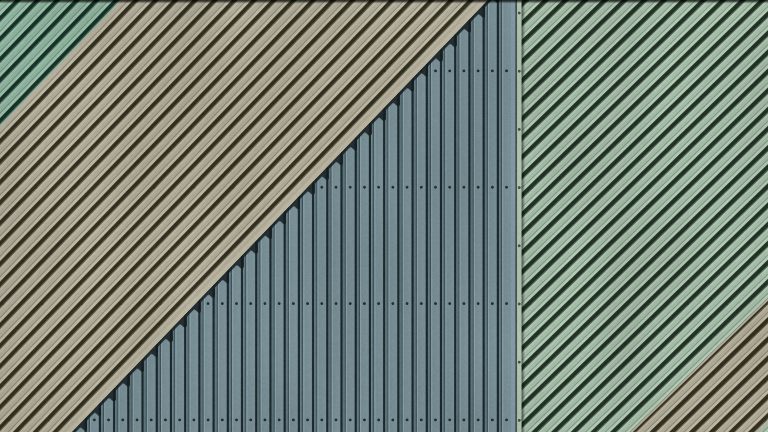
A WebGL 1 fragment shader for this texture:

```glsl
precision mediump float;
// Corrugated metal cladding: slanted tan and green sheets around a slate wedge
// of upright ribs. Each sheet is a repeated rib profile, cut by slanted edges,
// with rows of screws, cast shadows and a little weathering from hash noise.
uniform vec2 u_resolution;

float pixel; // one pixel in canvas heights

float hash(vec2 p) {
  return fract(sin(dot(p, vec2(127.1, 311.7))) * 43758.5453);
}

float noise(vec2 p) {
  vec2 i = floor(p), f = fract(p);
  f = f * f * (3.0 - 2.0 * f);
  return mix(mix(hash(i), hash(i + vec2(1.0, 0.0)), f.x),
             mix(hash(i + vec2(0.0, 1.0)), hash(i + 1.0), f.x), f.y);
}

// Smooth step at an edge, about one pixel wide
float above(float edge, float x) {
  return smoothstep(edge - 0.7 * pixel, edge + 0.7 * pixel, x);
}

float band(float from, float to, float x, float soft) {
  return smoothstep(from - soft, from + soft, x)
       * (1.0 - smoothstep(to - soft, to + soft, x));
}

// Signed height above the nearest horizontal row of screws
float rowOffset(float y) {
  return (fract((y - 0.028) / 0.2693 + 0.5) - 0.5) * 0.2693;
}

float screw(vec2 offset) {
  return 1.0 - smoothstep(0.0018, 0.0018 + 1.2 * pixel, length(offset));
}

// Slanted sheet; s runs across the ribs, slope is the run of a rib per height
vec3 slantedSheet(float s, float slope, float y, vec3 face, vec3 shade, float shadeWidth) {
  float period = 0.0456;
  float t = fract(s / period + 0.5);
  float soft = 0.8 * pixel / period;
  vec3 col = face * (0.97 + 0.06 * t);
  col = mix(col, face * 0.80, band(0.22, 0.31, t, soft));
  col = mix(col, face * 1.06, band(0.31, 0.49, t, soft));
  col = mix(col, mix(shade, face, 0.36), band(0.49, 0.60 + shadeWidth, t, soft));
  col = mix(col, shade, band(0.52, 0.52 + shadeWidth, t, soft));
  // Screws sit on every second rib
  float dy = rowOffset(y);
  float ds = (fract(s / (2.0 * period) + 0.4) - 0.5) * 2.0 * period;
  return mix(col, shade, 0.8 * screw(vec2(ds + slope * dy, dy)));
}

vec3 uprightSheet(vec2 p, float edgeDistance) {
  float period = 0.0329;
  float t = fract((p.x - 0.9752) / period + 0.5);
  float soft = 0.7 * pixel / period;
  vec3 col = mix(vec3(0.44, 0.53, 0.56), vec3(0.49, 0.57, 0.59), t);
  col = mix(col, vec3(0.36, 0.44, 0.47), band(0.0, 0.11, t, soft));
  col = mix(col, vec3(0.22, 0.30, 0.33), band(0.11, 0.19, t, soft));
  col = mix(col, vec3(0.55, 0.63, 0.65), band(0.20, 0.27, t, soft));
  col = mix(col, vec3(0.10, 0.16, 0.18), band(0.81, 0.97, t, soft));
  col = mix(col, vec3(0.08, 0.11, 0.12),
            0.85 * screw(vec2((t - 0.5) * period, rowOffset(p.y))));
  // Shadow of the slanted edge reaches further into the grooves
  float reach = 0.009 + 0.021 * smoothstep(0.45, 0.95, t);
  float shadow = 1.0 - smoothstep(reach - pixel, reach + pixel, edgeDistance);
  return mix(col, vec3(0.08, 0.11, 0.12), 0.85 * shadow);
}

void main() {
  vec2 p = gl_FragCoord.xy / u_resolution.y;
  p.x += 0.5 * (1.7778 - u_resolution.x / u_resolution.y);
  pixel = 1.0 / u_resolution.y;

  vec3 tan_ = vec3(0.69, 0.67, 0.595);
  vec3 tanShade = vec3(0.19, 0.18, 0.12);
  vec3 green = vec3(0.645, 0.735, 0.655);
  vec3 greenShade = vec3(0.13, 0.19, 0.14);

  // Left: teal corner and broad tan sheet
  float leftS = p.x - 0.963 * p.y - 0.1667;
  float corner = above(-0.847, leftS);
  vec3 face = mix(vec3(0.56, 0.70, 0.62), tan_, corner);
  vec3 shade = mix(vec3(0.09, 0.19, 0.15), tanShade, corner);
  vec3 col = slantedSheet(leftS, 0.963, p.y, face, shade, 0.22);
  col = mix(col, vec3(0.71, 0.67, 0.60), band(-0.847, -0.837, leftS, pixel));
  col = mix(col, tan_ * 1.04, band(-0.014, 0.0, leftS, pixel));

  // Centre: slate wedge below the slanted edge
  col = mix(col, uprightSheet(p, leftS), above(0.0, leftS));

  // Right: green sheet with a tan stripe near the lower corner
  float rightS = p.x - 1.03 * p.y - 1.458;
  float stripe = above(0.0, rightS) * (1.0 - above(0.297, rightS));
  vec3 right = slantedSheet(rightS, 1.03, p.y, mix(green, tan_, stripe),
                            mix(greenShade, tanShade, stripe), 0.25);
  right = mix(right, tan_, band(0.0, 0.007, rightS, pixel));
  right *= 1.0 - 0.5 * (1.0 - smoothstep(1.207, 1.217, p.x));
  col = mix(col, right, above(1.207, p.x));

  // Upright trim: slate flange, thin groove and pale green strip
  col = mix(col, vec3(0.50, 0.59, 0.63), band(1.182, 1.194, p.x, 0.7 * pixel));
  col = mix(col, vec3(0.25, 0.31, 0.31), band(1.193, 1.197, p.x, 0.7 * pixel));
  col = mix(col, vec3(0.68, 0.75, 0.67), band(1.197, 1.207, p.x, 0.7 * pixel));
  float boltY = (fract(p.y / 0.1347 + 0.3) - 0.5) * 0.1347;
  col = mix(col, vec3(0.15, 0.20, 0.18), 0.8 * screw(vec2(p.x - 1.202, boltY)));

  // Weathering, fine grain and the dark eave along the top
  col *= 0.97 + 0.06 * noise(p * vec2(9.0, 5.0));
  col += 0.025 * (noise(p * 300.0) - 0.5);
  col *= 1.0 - 0.7 * smoothstep(0.991, 0.999, p.y);
  gl_FragColor = vec4(col, 1.0);
}
```
